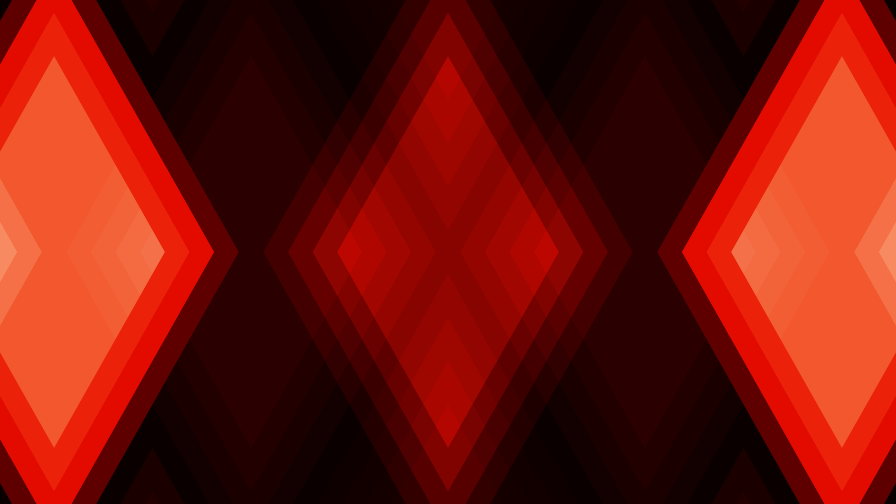
Reproduce this background procedurally as a Shadertoy shader.

```glsl
// Glowing red and orange nested diamonds overlapping on a near-black field.

// Soft-edged diamond of the given radius, in lattice units.
float diamond(vec2 p, vec2 center, float radius) {
    vec2 d = abs(p - center);
    float edge = 12.0 / iResolution.y;
    return 1.0 - smoothstep(-edge, edge, d.x + d.y - radius);
}

// How many of four nested diamonds cover the point.
float layers(vec2 p, vec2 center) {
    float count = 0.0;
    for (int i = 0; i < 4; i++) count += diamond(p, center, 4.5 + float(i));
    return count;
}

void mainImage(out vec4 fragColor, in vec2 fragCoord) {
    // Mirrored lattice space: the height is squeezed so edges run at 45 degrees.
    vec2 p = abs(fragCoord - 0.5 * iResolution.xy) / iResolution.y * vec2(20.47, 11.58);

    float middle = layers(p, vec2(0.0));
    float between = layers(p, vec2(8.0, 0.0));
    float above = layers(p, vec2(0.0, 8.0));

    // Dark field; overlaps brighten inside the middle diamond.
    float red = 0.045 + 0.031 * between * (1.0 + 0.16 * middle);
    red += 0.012 * above * (1.0 + 0.65 * middle);
    red += middle * (0.06 + 0.0155 * middle);

    // Faint tips at the top and bottom edges.
    red += 0.06 * diamond(p, vec2(12.0, 12.0), 7.5);
    red += 0.03 * diamond(p, vec2(12.0, 12.0), 6.5);
    vec3 color = vec3(red, 0.035 * red * smoothstep(0.3, 0.6, red), 0.0);

    // Bright side diamonds, from the outer rim to the core.
    vec2 side = vec2(16.0, 0.0);
    float core = diamond(p, side, 4.5);
    color = mix(color, vec3(0.37, 0.0, 0.0), diamond(p, side, 7.5));
    color = mix(color, vec3(0.89, 0.04, 0.0), diamond(p, side, 6.5));
    color = mix(color, vec3(0.92, 0.135, 0.035), diamond(p, side, 5.5));
    color = mix(color, vec3(0.95, 0.34, 0.175), core);

    // Pale chevrons where neighbours overlap the core.
    color += core * between * vec3(0.002, 0.025, 0.027);
    color += core * layers(p, vec2(24.0, 0.0)) * vec3(0.01, 0.1, 0.1);

    fragColor = vec4(color, 1.0);
}
```
